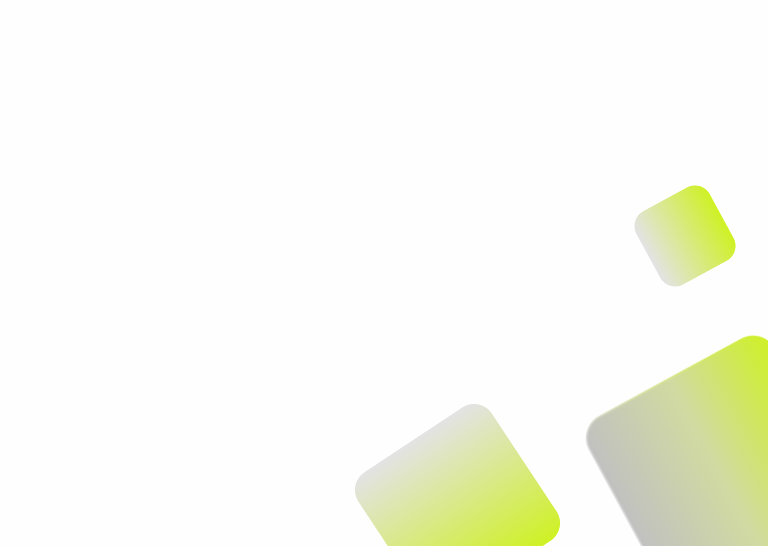
Reproduce this background procedurally as a Shadertoy shader.

```glsl
// Three tilted rounded tiles on a near-white ground, gathered at the lower right.
// Each tile is a rounded-box distance function filled with a three-stop gradient
// that runs along a chosen axis of the tile's own rotated frame.

const vec3 PAPER = vec3(0.997);
const vec3 LIME = vec3(0.81, 0.945, 0.14);
const vec3 PALE_LIME = vec3(0.85, 0.915, 0.52);
const vec3 SILVER = vec3(0.89, 0.89, 0.895);
const vec3 SAGE = vec3(0.82, 0.857, 0.63);
const vec3 GREY = vec3(0.755, 0.755, 0.755);

// Turns a point into the frame of a tile tilted by the given angle
vec2 toLocal(vec2 p, vec2 center, float degrees) {
    float a = radians(degrees);
    vec2 d = p - center;
    return vec2(cos(a) * d.x + sin(a) * d.y, cos(a) * d.y - sin(a) * d.x);
}

// Signed distance to a rounded square
float roundedSquare(vec2 p, float halfSize, float radius) {
    vec2 q = abs(p) - (halfSize - radius);
    return length(max(q, 0.0)) + min(max(q.x, q.y), 0.0) - radius;
}

// Gradient through three evenly spaced colours
vec3 threeStops(vec3 start, vec3 middle, vec3 end, float t) {
    t = clamp(t, 0.0, 1.0) * 2.0;
    return t < 1.0 ? mix(start, middle, t) : mix(middle, end, t - 1.0);
}

// Position across a tile: 0 at one side, 1 at the opposite side
float across(vec2 local, vec2 axis, float halfSize) {
    return 0.5 + 0.5 * dot(local, axis) / halfSize;
}

// Coverage that fades inward over the given softness
float coverage(float dist, float softness, float pixel) {
    return 1.0 - smoothstep(-softness - 0.5 * pixel, 0.5 * pixel, dist);
}

void mainImage(out vec4 fragColor, in vec2 fragCoord) {
    // Canvas height is one unit
    vec2 p = fragCoord / iResolution.y;
    p.x += 0.5 * (1.4066 - iResolution.x / iResolution.y);
    float pixel = 1.0 / iResolution.y;
    vec3 color = PAPER;

    // Small tile, silver at its left side
    float halfSize = 0.0764;
    vec2 local = toLocal(p, vec2(1.2546, 0.5678), 28.5);
    float dist = roundedSquare(local, halfSize, 0.0311);
    vec3 fill = threeStops(SILVER, PALE_LIME, LIME, across(local, vec2(1.0, 0.0), halfSize));
    color = mix(color, fill, coverage(dist, 0.0, pixel));

    // Middle tile, silver along its top side
    halfSize = 0.1464;
    local = toLocal(p, vec2(0.8379, 0.0723), 33.5);
    dist = roundedSquare(local, halfSize, 0.0392);
    fill = threeStops(SILVER, PALE_LIME, LIME, across(local, vec2(0.0, -1.0), halfSize));
    color = mix(color, fill, coverage(dist, 0.0, pixel));

    // Large tile: a light rim below a soft-edged grey face
    halfSize = 0.1952;
    local = toLocal(p, vec2(1.3198, 0.1383), 28.5);
    dist = roundedSquare(local, halfSize, 0.0473);
    float t = across(local, vec2(1.0, 0.0), halfSize);
    vec3 rim = threeStops(SILVER, PALE_LIME, LIME, t);
    color = mix(color, rim, coverage(dist, 0.002, pixel));
    fill = threeStops(GREY, SAGE, LIME, t);
    color = mix(color, fill, coverage(dist + 0.001, 0.005, pixel));

    fragColor = vec4(color, 1.0);
}
```
